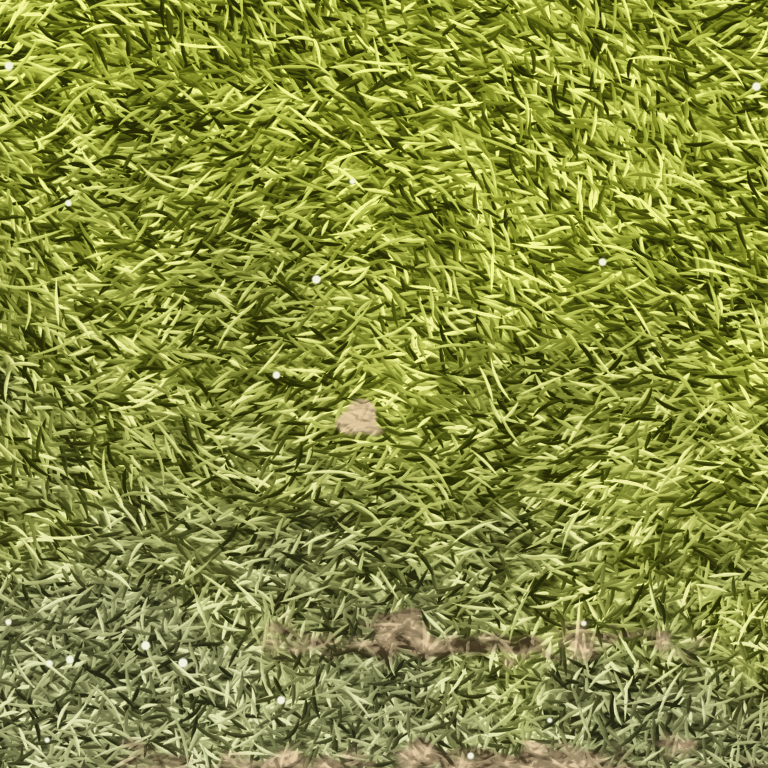
A WebGL 1 fragment shader for this texture:

```glsl
precision highp float;
// Sunlit matted grass that thins to grey tufts and bare soil at the bottom.
// Layers of short curved blades are painted over streaky noise as one tone,
// which colour ramps then turn into grass, dry grass and earth.
uniform vec2 u_resolution;

const int LAYERS = 11;
const int LONG_FROM = 9;           // layers from here on are sparse long blades
const float BLADE_GRID = 35.0;     // cells across the canvas, short blades
const float LONG_GRID = 21.0;      // cells across the canvas, long blades
const float BLADE_WIDTH = 0.0026;  // half width
const float EDGE = 0.0013;         // softness of blade edges
const float LEAN = -0.22;          // main blade direction, radians
const float SPREAD = 2.0;          // random range of directions
const float CONTRAST = 1.15;
const float FLOWER_GRID = 40.0;

const vec3 SHADE = vec3(0.15, 0.17, 0.02);
const vec3 DARK = vec3(0.29, 0.32, 0.07);
const vec3 LEAF = vec3(0.50, 0.53, 0.21);
const vec3 LIGHT = vec3(0.72, 0.75, 0.39);
const vec3 GLINT = vec3(0.93, 0.93, 0.68);
const vec3 SOIL_DARK = vec3(0.27, 0.22, 0.14);
const vec3 SOIL = vec3(0.62, 0.54, 0.41);
const vec3 SOIL_PALE = vec3(0.90, 0.80, 0.66);
const vec3 PETAL = vec3(0.95, 0.95, 0.88);

float hash(vec2 p) {
  return fract(sin(dot(p, vec2(127.1, 311.7))) * 43758.5453);
}

float noise(vec2 p) {
  vec2 i = floor(p), f = fract(p);
  f = f * f * (3.0 - 2.0 * f);
  return mix(mix(hash(i), hash(i + vec2(1.0, 0.0)), f.x),
             mix(hash(i + vec2(0.0, 1.0)), hash(i + 1.0), f.x), f.y);
}

float fbm(vec2 p) {
  return 0.5 * noise(p) + 0.3 * noise(p * 2.1 + 7.3) + 0.2 * noise(p * 4.3 + 3.1);
}

vec2 rotate(vec2 p, float a) {
  float c = cos(a), s = sin(a);
  return vec2(c * p.x + s * p.y, c * p.y - s * p.x);
}

// Paints one layer of blades over the given tone.
float paintBlades(vec2 p, float tone, float layer, bool isLong) {
  float grid = isLong ? LONG_GRID : BLADE_GRID;
  float width = BLADE_WIDTH * grid * (isLong ? 0.85 : 1.0);
  float soft = EDGE * grid;
  float turn = layer * 0.7;
  vec2 q = rotate(p, turn) * grid + layer * 17.3;
  vec2 home = floor(q);
  for (int y = -1; y <= 1; y++) {
    for (int x = -1; x <= 1; x++) {
      vec2 cell = home + vec2(float(x), float(y));
      vec2 root = cell + vec2(hash(cell + 1.7), hash(cell + 5.9));
      float pick = hash(cell + 9.2);
      vec2 place = rotate(root - layer * 17.3, -turn) / grid;
      float upright = 1.0 - smoothstep(0.12, 0.36, place.y);
      float angle = LEAN + 1.6 * (noise(place * 5.0) - 0.5) + 0.9 * upright
                  + (SPREAD + upright) * (hash(cell + 3.3) - 0.5);
      vec2 d = rotate(rotate(q - root, -turn), angle);
      float halfLength = mix(0.35, 0.93, hash(cell + 6.1));
      float t = d.x / halfLength;
      float side = d.y + 0.6 * (hash(cell + 8.4) - 0.5) * d.x * d.x;
      float w = width * (1.0 - t * t);
      float mask = (1.0 - smoothstep(w - soft, w + soft, abs(side)))
                 * (1.0 - smoothstep(0.8, 1.0, abs(t)));
      float bladeTone = mix(0.05, 0.98, pick);
      if (isLong) {
        mask *= step(0.68, hash(cell + 4.6));
        bladeTone = mix(0.68, 1.0, pick);
      }
      bladeTone += 0.1 * clamp(side / width, -1.0, 1.0);
      tone = mix(tone, bladeTone, mask);
    }
  }
  return tone;
}

vec3 grassColor(float t) {
  vec3 c = mix(SHADE, DARK, smoothstep(0.0, 0.25, t));
  c = mix(c, LEAF, smoothstep(0.25, 0.5, t));
  c = mix(c, LIGHT, smoothstep(0.5, 0.78, t));
  return mix(c, GLINT, smoothstep(0.78, 1.02, t));
}

vec3 soilColor(float t) {
  vec3 c = mix(SOIL_DARK, SOIL, smoothstep(0.1, 0.5, t));
  return mix(c, SOIL_PALE, smoothstep(0.5, 0.9, t));
}

float spot(vec2 p, vec2 center, vec2 size) {
  vec2 d = (p - center) / size;
  return exp(-dot(d, d));
}

// Small pale flowers, gathered in the lower left.
float flowers(vec2 p) {
  vec2 cell = floor(p * FLOWER_GRID);
  vec2 center = 0.35 + 0.3 * vec2(hash(cell + 2.2), hash(cell + 7.7));
  float chance = 0.002 + 0.22 * spot(p, vec2(0.18, 0.17), vec2(0.12, 0.06));
  float radius = mix(0.12, 0.24, hash(cell + 4.1));
  float d = length(fract(p * FLOWER_GRID) - center);
  return step(hash(cell + 11.5), chance) * (1.0 - smoothstep(radius - 0.06, radius + 0.08, d));
}

void main() {
  vec2 p = gl_FragCoord.xy / u_resolution.y;
  float clump = fbm(p * 6.0 + 2.0);

  // Grass tone: streaky ground, then blades
  vec2 flow = rotate(p + 0.02 * noise(p * 14.0), LEAN);
  float streak = fbm(flow * vec2(48.0, 105.0));
  float tone = 0.44 + 1.3 * (streak - 0.5);
  for (int i = 0; i < LAYERS; i++) {
    tone = paintBlades(p, tone, float(i) + 1.0, i >= LONG_FROM);
  }
  tone = 0.5 + CONTRAST * (tone - 0.5) + 0.3 * (clump - 0.5) + 0.15 * (streak - 0.5);
  vec3 color = grassColor(tone);

  // Yellow sun above, dull grey tufts below
  float sun = smoothstep(0.3, 0.85, p.y + 0.25 * (p.x - 0.5) + 0.4 * (clump - 0.5));
  color += sun * vec3(0.02, 0.03, -0.06) * smoothstep(0.1, 0.5, tone);
  float dry = 1.0 - smoothstep(0.16, 0.5, p.y + 0.2 * p.x + 0.4 * (clump - 0.5));
  float gray = dot(color, vec3(0.3, 0.59, 0.11));
  color = mix(color, vec3(gray) * vec3(0.93, 0.95, 0.85), 0.5 * dry);

  // Bare earth: two ragged bands and two worn spots
  vec2 bent = p + 0.04 * (vec2(noise(p * 30.0), noise(p * 30.0 + 9.0)) - 0.5);
  float bare = max(spot(bent, vec2(0.58, 0.0), vec2(0.75, 0.055)),
                   0.88 * spot(bent, vec2(0.66, 0.165), vec2(0.42, 0.045)));
  bare = max(bare, spot(bent, vec2(0.46, 0.445), vec2(0.042, 0.038)));
  bare = max(bare, 0.75 * spot(bent, vec2(0.37, 0.53), vec2(0.035, 0.02)));
  float earth = bare * (0.35 + 0.9 * fbm(p * 11.0)) - 0.25 * (streak - 0.5);
  float grit = 0.5 + 1.5 * (fbm(p * vec2(38.0, 55.0)) - 0.5) + 0.35 * (tone - 0.5);
  grit += 0.25 * smoothstep(0.25, 0.4, p.y);
  color = mix(color, soilColor(grit), 0.9 * smoothstep(0.45, 0.68, earth));

  color = mix(color, PETAL, flowers(p));
  gl_FragColor = vec4(clamp(color, 0.0, 1.0), 1.0);
}
```
